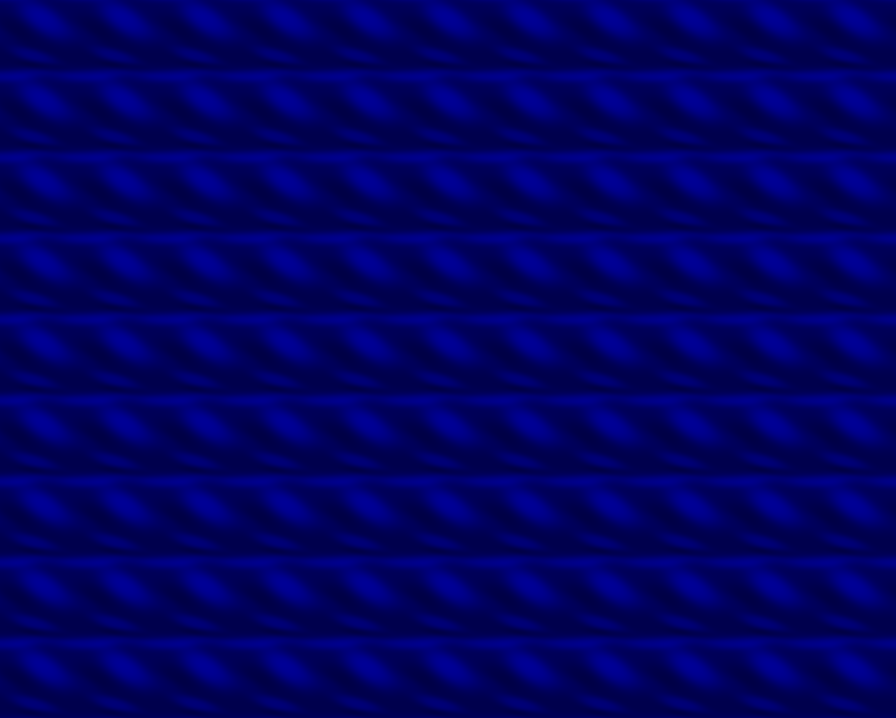
A Shadertoy shader for this pattern:

```glsl
// Deep blue rippled weave: a square tile repeated about 11 times across and 9 down.
// Each tile sums slanted, firm-edged elliptical glints over a wavering horizontal band,
// with neighbouring tiles included so that every glint crosses the seams smoothly.

// Repeating elliptical glow; p is in tiles with y pointing down, angle tilts it down to the right.
float glint(vec2 p, vec2 center, float angle, vec2 radii) {
    vec2 offset = fract(p - center + 0.5) - 0.5;
    float c = cos(angle), s = sin(angle);
    float sum = 0.0;
    for (int j = -1; j <= 1; j++) {
        for (int i = -1; i <= 1; i++) {
            vec2 d = offset + vec2(i, j);
            vec2 q = vec2(c * d.x + s * d.y, c * d.y - s * d.x) / radii;
            sum += exp(-pow(dot(q, q), 1.4));
        }
    }
    return sum;
}

// Repeating horizontal glow around one height of the tile.
float band(float y, float center, float radius) {
    float d = (fract(y - center + 0.5) - 0.5) / radius;
    return exp(-d * d);
}

void mainImage(out vec4 fragColor, in vec2 fragCoord) {
    // Tile coordinates measured from the upper left corner
    vec2 p = vec2(fragCoord.x, iResolution.y - fragCoord.y) / iResolution.y * 8.86;
    float wave = cos(6.2832 * (p.x - 0.10));

    // Dark ground with a light haze and the wavering band
    float blue = 0.298 + 0.045 * band(p.y, 0.12, 0.22);
    blue += 0.125 * band(p.y - 0.025 * wave, 0.92, 0.085);
    blue += 0.075 * glint(p, vec2(0.08, 0.935), -0.08, vec2(0.38, 0.075));

    // Main slanted glint, its faint tail and the dark pocket to its lower left
    blue += 0.25 * glint(p, vec2(0.55, 0.25), 0.61, vec2(0.37, 0.16));
    blue += 0.05 * glint(p, vec2(1.02, 0.45), 0.50, vec2(0.28, 0.11));
    blue -= 0.04 * glint(p, vec2(0.17, 0.33), 0.60, vec2(0.26, 0.11));

    // Thin lower streak and the shadow beneath it
    blue += 0.165 * glint(p, vec2(0.42, 0.69), 0.27, vec2(0.29, 0.08));
    blue -= 0.08 * glint(p, vec2(0.56, 0.82), 0.14, vec2(0.29, 0.055));

    fragColor = vec4(0.0, 0.0, clamp(blue, 0.27, 0.62), 1.0);
}
```
